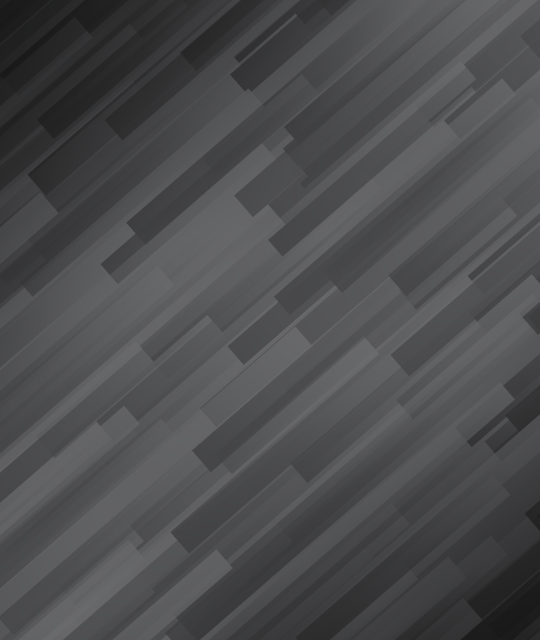
Give the GLSL for this background, as a Shadertoy shader.

```glsl
// Overlapping diagonal grey bars, each fading out from one crisp end, over a shaded band.

const float ANGLE = 0.716;        // bar direction, radians
const int LAYERS = 7;
const float LANE_PITCH = 0.083;   // all lengths in canvas heights
const float CELL_LENGTH = 0.72;
const vec3 TINT = vec3(0.988, 0.993, 1.015);

// Sine-free hash giving three values in 0..1
vec3 hash3(vec3 p) {
    p = fract(p * vec3(0.1031, 0.1030, 0.0973));
    p += dot(p, p.yxz + 33.33);
    return fract((p.xxy + p.yxx) * p.zyx);
}

// Antialiased coverage of the interval lo..hi
float interval(float x, float lo, float hi, float aa) {
    return smoothstep(lo - aa, lo + aa, x) * (1.0 - smoothstep(hi - aa, hi + aa, x));
}

// Grey level across the canvas: bright diagonal, dark outer corners
float bandTone(vec2 q) {
    float side = smoothstep(0.12, 0.64, abs(q.y + 0.02));
    float sheen = 0.012 * cos(q.x * 9.0 + q.y * 5.0);
    return mix(0.392 + sheen, 0.155, side);
}

// Opacity of one layer of bars; fades along the bar, away from its crisp end
float barLayer(vec2 q, float layer, bool crispStart, float aa) {
    vec3 layerRnd = hash3(vec3(layer, 7.0, 3.0));
    float y = q.y / LANE_PITCH + layerRnd.x + 40.0;
    float lane = floor(y);
    float across = (fract(y) - 0.5) * LANE_PITCH;

    vec3 laneRnd = hash3(vec3(lane, layer, 11.0));
    float x = q.x / CELL_LENGTH + laneRnd.x + 20.0;
    float cell = floor(x);
    float along = fract(x) * CELL_LENGTH;

    vec3 rnd = hash3(vec3(cell, lane, layer + 23.0));
    float len = CELL_LENGTH * mix(0.55, 0.97, rnd.x);
    float start = (CELL_LENGTH - len) * rnd.y;
    float halfWidth = mix(0.017, 0.023, rnd.z);
    float shift = (laneRnd.y - 0.5) * 0.034;

    float t = clamp((along - start) / len, 0.0, 1.0);
    float fade = crispStart ? 1.0 - t : t;
    float cover = interval(across, shift - halfWidth, shift + halfWidth, aa)
                * interval(along, start, start + len, aa);
    return cover * fade * mix(0.75, 1.0, laneRnd.z);
}

void mainImage(out vec4 fragColor, in vec2 fragCoord) {
    vec2 p = (fragCoord - 0.5 * iResolution.xy) / iResolution.y;
    float aa = 0.7 / iResolution.y;

    // Rotate so that x runs along the bars
    float c = cos(ANGLE), s = sin(ANGLE);
    vec2 q = vec2(c * p.x + s * p.y, c * p.y - s * p.x);

    // Stack dark and light bars alternately
    float tone = bandTone(q);
    float edge = smoothstep(0.1, 0.6, abs(q.y));
    float darkTone = tone * mix(0.70, 0.60, edge);
    float lightTone = tone * mix(1.05, 1.22, edge);
    float shade = tone;
    for (int i = 0; i < LAYERS; i++) {
        bool dark = i % 2 == 0;
        float alpha = barLayer(q, float(i) + 1.0, dark, aa);
        shade = mix(shade, dark ? darkTone : lightTone, alpha);
    }

    fragColor = vec4(shade * TINT, 1.0);
}
```
